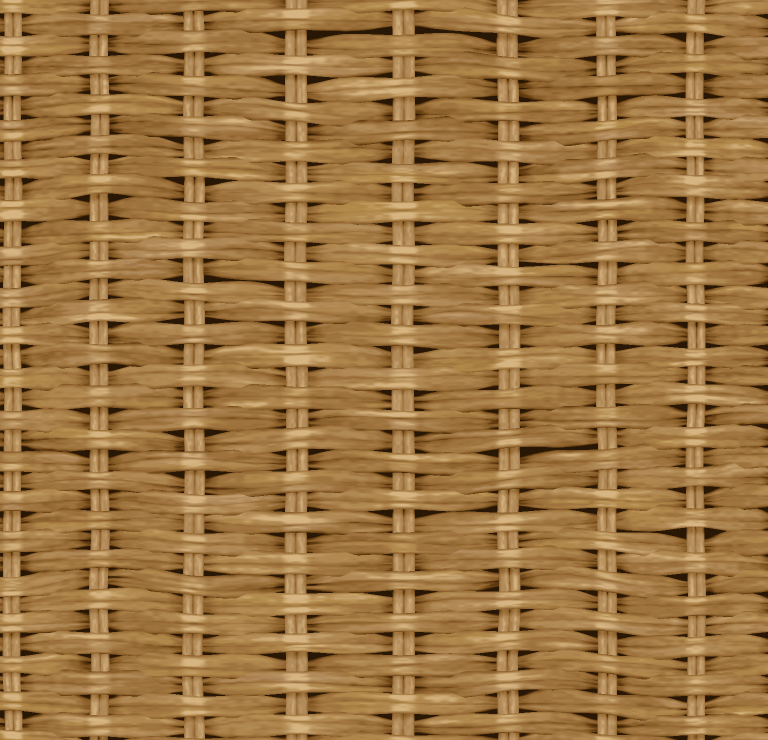
This texture is drawn by a Shadertoy shader. Its source:

```glsl
// Woven wicker: 8 twin-rod stakes crossed by 36 rows of split reeds, over one and under the next.
// Every strand and stake gets a height from its weave phase and round section; the highest
// one is shaded through a tone ramp with fibre noise. Four samples per pixel smooth the edges.

const float PI = 3.14159265;
const float STAKES = 8.0;
const float ROWS = 36.0;
const float STAKE_HALF = 0.105;   // in stake spacings

const vec3 GAP   = vec3(0.16, 0.09, 0.02);
const vec3 DARK  = vec3(0.37, 0.22, 0.05);
const vec3 BROWN = vec3(0.55, 0.38, 0.17);
const vec3 MID   = vec3(0.62, 0.45, 0.24);
const vec3 GOLD  = vec3(0.69, 0.53, 0.27);
const vec3 TAN   = vec3(0.69, 0.54, 0.37);
const vec3 PALE  = vec3(0.84, 0.71, 0.51);

float hash(vec2 p) {
    vec3 q = fract(p.xyx * 0.1031);
    q += dot(q, q.yzx + 33.33);
    return fract((q.x + q.y) * q.z);
}

float noise(vec2 p) {
    vec2 i = floor(p), f = fract(p);
    f = f * f * (3.0 - 2.0 * f);
    return mix(mix(hash(i), hash(i + vec2(1, 0)), f.x),
               mix(hash(i + vec2(0, 1)), hash(i + vec2(1, 1)), f.x), f.y);
}

float roundness(float q) { return sqrt(max(1.0 - q * q, 0.0)); }

// Tone 0..1 to cane colour; warmth picks golden or greyer cane
vec3 cane(float tone, float warmth) {
    vec3 c = mix(GAP, DARK, smoothstep(0.0, 0.12, tone));
    c = mix(c, BROWN, smoothstep(0.12, 0.34, tone));
    c = mix(c, MID, smoothstep(0.34, 0.50, tone));
    c = mix(c, mix(TAN, GOLD, warmth), smoothstep(0.50, 0.70, tone));
    return mix(c, PALE, smoothstep(0.70, 1.0, tone));
}

// Stake index along x; the spacing swells gently across the panel
float stakeCoord(float x) {
    float even = STAKES * x - 0.167, s = even;
    for (int i = 0; i < 3; i++)
        s = even + 0.156 * sin(2.0 * PI * (s + 0.3) / STAKES);
    return s;
}

// Weave phase: +1 in front of a stake, -1 behind one
float weave(float s, float row) { return -cos(PI * (s + row)); }

// Strand section: x = signed offset over half height, y = surface height
vec2 strandSection(float s, float r, float row) {
    float z = weave(s, row);
    float front = max(z, 0.0), back = max(-z, 0.0);
    float bend = 0.30 * (noise(vec2(s * 0.9, row * 7.3)) - 0.5);
    float centre = row + 0.5 + bend - 0.08 * back * back;
    float halfHeight = 0.60 - 0.12 * front * front - 0.26 * back * back;
    halfHeight += 0.12 * (noise(vec2(s * 1.7 + 40.0, row * 5.1)) - 0.5);
    float d = (r - centre) / halfHeight;
    return vec2(d, 0.7 * z + 0.5 * roundness(d));
}

vec3 shadeStrand(float s, float d, float row) {
    float z = weave(s, row);
    // Two reeds with a wandering seam
    float seam = 0.8 * (noise(vec2(s * 1.1, row * 3.7 + 9.0)) - 0.5);
    float reed = step(seam, d);
    float q = mix((d + 1.0) / (1.0 + seam), (d - seam) / (1.0 - seam), reed) * 2.0 - 1.0;
    float span = floor((s + row) * 0.5);
    float own = hash(vec2(span * 2.0 + reed, row + 11.0));
    // Long fibres, fine grain and broad stains
    float fibre = noise(vec2(s * 2.5, d * 3.5 + row * 17.0)) - 0.5;
    float grain = noise(vec2(s * 13.0, d * 6.0 + row * 23.0)) - 0.5;
    float stain = noise(vec2(s * 0.8, row * 0.35)) - 0.5;
    float tone = 0.33 + 0.27 * roundness(q) + 0.05 * d + 0.07 * z;
    tone += 0.28 * fibre + 0.17 * grain + 0.13 * stain + 0.15 * (own - 0.5);
    // Gloss over the stakes, worn pale streaks, shadow behind the stakes
    float gloss = smoothstep(0.88, 1.0, z) * smoothstep(0.3, 1.0, roundness(q));
    float worn = smoothstep(0.72, 0.9, noise(vec2(s * 1.6 + 5.0, row * 3.1 + d * 1.2)));
    tone += 0.22 * gloss + 0.18 * worn * roundness(q);
    tone -= 0.26 * smoothstep(0.65, 1.0, -z) + 0.16 * smoothstep(0.7, 1.0, abs(d));
    return cane(tone, 0.75 * noise(vec2(s * 1.3, row * 2.3 + d)) + 0.25 * own);
}

vec3 shadeStake(float across, float r, float id, float shadow) {
    float q = abs(across) * 2.0 - 1.0;
    float streak = noise(vec2(across * 4.0 + id * 13.0, r * 0.8)) - 0.5;
    float speck = noise(vec2(across * 5.0, r * 5.0 + id * 31.0)) - 0.5;
    float tone = 0.28 + 0.54 * roundness(q) + 0.2 * streak + 0.15 * speck;
    return cane(tone - 0.32 * shadow, 0.25);
}

vec3 wicker(vec2 uv) {
    float s = stakeCoord(uv.x);
    float r = ROWS * uv.y - 0.25 + 0.5 * (noise(vec2(uv.x * 7.0, uv.y * 5.0)) - 0.5);
    vec3 color = GAP;
    float top = -2.0;

    // Stake, shaded below the strand that crosses it
    float id = floor(s + 0.5);
    float across = (s - id + 0.03 * (noise(vec2(id * 9.0, r * 0.3)) - 0.5)) / STAKE_HALF;
    if (abs(across) < 1.0) {
        float hidden = 2.0 * floor((r + mod(id, 2.0)) * 0.5 + 0.25) - mod(id, 2.0);
        float shadow = smoothstep(0.15, 0.55, r - hidden - 0.5);
        color = shadeStake(across, r, id, shadow);
        top = 0.5 * roundness(across) - 0.1;
    }
    // Strands of the nearest rows
    for (int i = -1; i <= 1; i++) {
        float row = floor(r) + float(i);
        vec2 section = strandSection(s, r, row);
        if (abs(section.x) < 1.0 && section.y > top) {
            top = section.y;
            color = shadeStrand(s, section.x, row);
        }
    }
    return color;
}

void mainImage(out vec4 fragColor, in vec2 fragCoord) {
    vec3 sum = vec3(0.0);
    for (int i = 0; i < 4; i++) {
        vec2 jitter = 0.5 * vec2(i & 1, i >> 1) - 0.25;
        sum += wicker((fragCoord + jitter) / iResolution.xy);
    }
    fragColor = vec4(sum * 0.25, 1.0);
}
```
